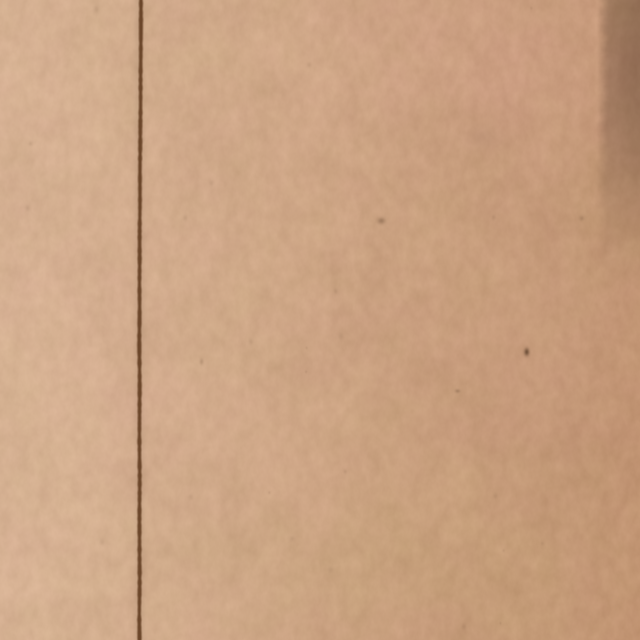
Reproduce this texture procedurally as a three.js fragment shader.

```glsl
// Warm tan paper with a thin dark vertical seam, a corner shadow and small specks.
#define PAPER_LIGHT vec3(0.845, 0.703, 0.585)
#define PAPER_DARK vec3(0.765, 0.592, 0.462)
#define SEAM_COLOR vec3(0.40, 0.255, 0.145)
#define SPECK_COLOR vec3(0.42, 0.30, 0.21)
#define SHADOW_COLOR vec3(0.755, 0.735, 0.725)
#define SEAM_X 0.2180
#define SEAM_HALF_WIDTH 0.0030
#define SHADOW_X 0.937
#define MOTTLE 0.026
#define BLOTCH 0.030
#define GRAIN 0.034
#define FLECK_CELLS 16.0

varying vec2 vUv;

vec2 hash2(vec2 p) {
  vec3 q = fract(vec3(p.xyx) * vec3(0.1031, 0.1030, 0.0973));
  q += dot(q, q.yzx + 33.33);
  return fract((q.xx + q.yz) * q.zy);
}

vec2 gradientAt(vec2 cell) {
  float angle = 6.2832 * hash2(cell + 50.0).x;
  return vec2(cos(angle), sin(angle));
}

float gradientNoise(vec2 p) {
  vec2 i = floor(p), f = p - i;
  vec2 u = f * f * f * (f * (f * 6.0 - 15.0) + 10.0);
  float a = dot(gradientAt(i), f);
  float b = dot(gradientAt(i + vec2(1.0, 0.0)), f - vec2(1.0, 0.0));
  float c = dot(gradientAt(i + vec2(0.0, 1.0)), f - vec2(0.0, 1.0));
  float d = dot(gradientAt(i + 1.0), f - 1.0);
  return 1.4 * mix(mix(a, b, u.x), mix(c, d, u.x), u.y);
}

float fbm(vec2 p) {
  float sum = 0.0, gain = 0.5;
  for (int i = 0; i < 4; i++) {
    sum += gain * gradientNoise(p);
    p = mat2(0.8, 0.6, -0.6, 0.8) * p * 2.03 + 17.1;
    gain *= 0.5;
  }
  return sum;
}

// Soft elliptical spot
float speck(vec2 p, vec2 center, vec2 radius) {
  vec2 d = (p - center) / radius;
  return exp(-dot(d, d));
}

// Faint flecks, at most one in each grid cell
float flecks(vec2 p) {
  vec2 g = p * FLECK_CELLS, cell = floor(g);
  vec2 place = 0.2 + 0.6 * hash2(cell + 7.0);
  vec2 kind = hash2(cell + 91.0);
  vec2 radius = vec2(0.04, 0.05) * (0.7 + kind.y);
  return step(0.88, kind.x) * speck(fract(g), place, radius);
}

vec3 paper(vec2 p) {
  // Light falls off to the right and slightly toward the bottom
  float shade = 0.08 + 0.80 * smoothstep(-0.1, 1.05, p.x);
  shade += 0.14 * (1.0 - p.y) * smoothstep(0.1, 0.7, p.x);
  shade += 0.12 * smoothstep(0.88, 1.0, p.x);
  vec3 color = mix(PAPER_LIGHT, PAPER_DARK, clamp(shade, 0.0, 1.15));
  color += MOTTLE * fbm(p * 5.0 + 3.0);

  // Pink and ochre stains
  float warmth = 0.6 * fbm(p * 4.0 + 31.0) + 0.6 * fbm(p * 17.0 + 5.0);
  warmth += 0.6 * speck(p, vec2(0.78, 0.91), vec2(0.14, 0.12));
  warmth -= 0.5 * speck(p, vec2(0.62, 0.12), vec2(0.35, 0.13));
  color += warmth * vec3(0.008, -0.012, 0.012);

  // Cloudy blotches and fine fibres, both slightly upright
  color += BLOTCH * fbm(p * vec2(23.0, 18.0) + 12.0);
  color += GRAIN * fbm(p * vec2(64.0, 46.0));
  return color;
}

float cornerShadow(vec2 p) {
  float edge = SHADOW_X + 0.008 * fbm(p * vec2(8.0, 30.0));
  float side = smoothstep(edge - 0.008, edge + 0.016, p.x);
  float deepen = 0.74 + 0.26 * smoothstep(edge, 1.0, p.x);
  return side * deepen * smoothstep(0.52, 0.90, p.y);
}

float seam(vec2 p) {
  float center = SEAM_X + 0.0022 * smoothstep(0.55, 1.0, p.y);
  center += 0.0006 * gradientNoise(vec2(3.0, p.y * 14.0));
  float ragged = 0.0007 * gradientNoise(vec2(9.3, p.y * 110.0));
  float d = abs(p.x - center) - SEAM_HALF_WIDTH - ragged;
  return 1.0 - smoothstep(-0.0024, 0.0022, d);
}

void main() {
  vec2 p = vUv;
  vec3 color = paper(p);

  // Shadow with a faint pale lip along its edge
  float lip = (p.x - SHADOW_X + 0.004) / 0.004;
  color += 0.012 * exp(-lip * lip) * smoothstep(0.62, 0.85, p.y);
  color *= mix(vec3(1.0), SHADOW_COLOR, cornerShadow(p));

  // Specks and smudges
  float marks = 0.12 * flecks(p);
  marks += 0.42 * speck(p, vec2(0.596, 0.655), vec2(0.006, 0.005));
  marks += 0.90 * speck(p, vec2(0.823, 0.450), vec2(0.004, 0.006));
  marks += 0.32 * speck(p, vec2(0.715, 0.389), vec2(0.004, 0.003));
  marks += 0.22 * speck(p, vec2(0.315, 0.435), vec2(0.003, 0.005));
  marks += 0.24 * speck(p, vec2(0.909, 0.659), vec2(0.004, 0.004));
  marks += 0.10 * speck(p, vec2(0.755, 0.785), vec2(0.024, 0.016));
  color = mix(color, SPECK_COLOR, clamp(marks, 0.0, 1.0));

  // Seam with a soft dark fringe
  float fringe = (p.x - SEAM_X) / 0.008;
  color *= 1.0 - 0.06 * exp(-fringe * fringe);
  color = mix(color, SEAM_COLOR, 0.95 * seam(p));

  gl_FragColor = vec4(color, 1.0);
}
```
